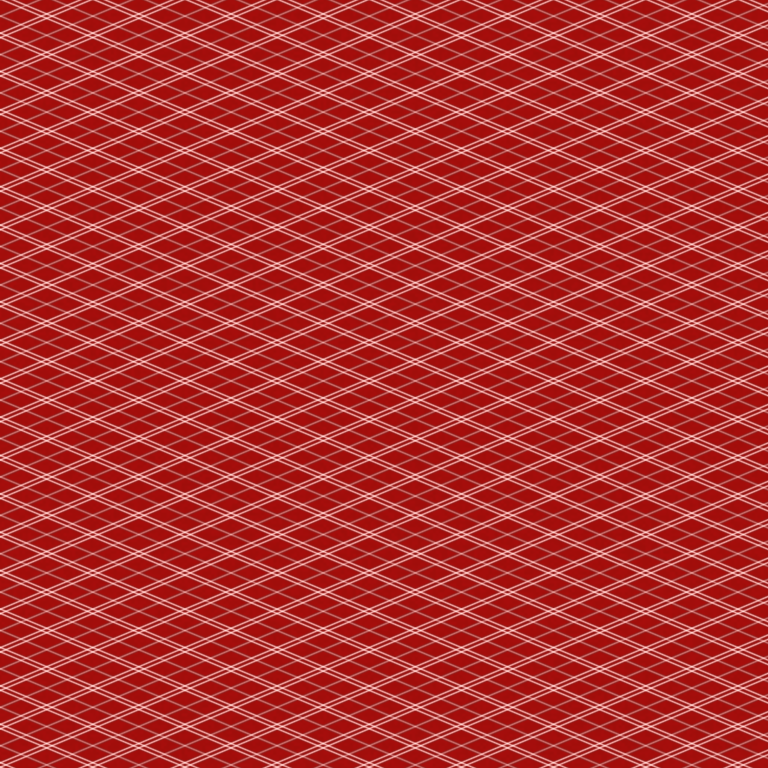
Write a three.js fragment shader that draws this pattern.

```glsl
varying vec2 vUv;

#define REPEATS vec2(8.3333, 20.0)
#define NODE vec2(0.0008, 0.0040)
#define PAIR_GAP 0.0053
#define LINE_WIDTH 0.0019
#define SOFTNESS 0.0012
#define HALO_REACH 0.0031
#define THIN_STRENGTH 0.58
#define GRAIN 0.025
#define RED vec3(0.64, 0.055, 0.045)
#define SHADE vec3(0.57, 0.125, 0.115)
#define PINK vec3(0.97, 0.66, 0.65)
#define PALE vec3(1.0, 0.88, 0.86)

float hash(vec2 p) {
  return fract(sin(dot(p, vec2(127.1, 311.7))) * 43758.5453);
}

float noise(vec2 p) {
  vec2 i = floor(p);
  vec2 f = fract(p);
  f = f * f * (3.0 - 2.0 * f);
  return mix(mix(hash(i), hash(i + vec2(1.0, 0.0)), f.x),
             mix(hash(i + vec2(0.0, 1.0)), hash(i + vec2(1.0, 1.0)), f.x), f.y);
}

// Canvas distance to the nearest line where the coordinate is whole
float wholeDistance(float coord) {
  return abs(fract(coord + 0.5) - 0.5) / length(REPEATS);
}

float stroke(float d) {
  return 1.0 - smoothstep(0.5 * LINE_WIDTH - SOFTNESS, 0.5 * LINE_WIDTH + SOFTNESS, d);
}

// One slanted family: x is ink, y is the dark halo beside it
vec2 lineFamily(float coord) {
  float pair = abs(wholeDistance(coord) - 0.5 * PAIR_GAP);
  float thin = wholeDistance(coord + 0.5);
  float ink = max(stroke(pair), THIN_STRENGTH * stroke(thin));
  float halo = 1.0 - smoothstep(0.4 * HALO_REACH, HALO_REACH, min(pair, thin));
  return vec2(ink, halo);
}

void main() {
  vec2 q = (vUv - NODE) * REPEATS;
  vec2 rising = lineFamily(q.x - q.y);
  vec2 falling = lineFamily(q.x + q.y);

  // Red cloth with faint grain
  vec3 color = RED * (1.0 + GRAIN * (2.0 * noise(vUv * 260.0) - 1.0));

  // Halo, lines, then brighter crossings
  color = mix(color, SHADE, max(rising.y, falling.y));
  color = mix(color, PINK, 1.0 - (1.0 - rising.x) * (1.0 - falling.x));
  color = mix(color, PALE, rising.x * falling.x);

  gl_FragColor = vec4(color, 1.0);
}
```
